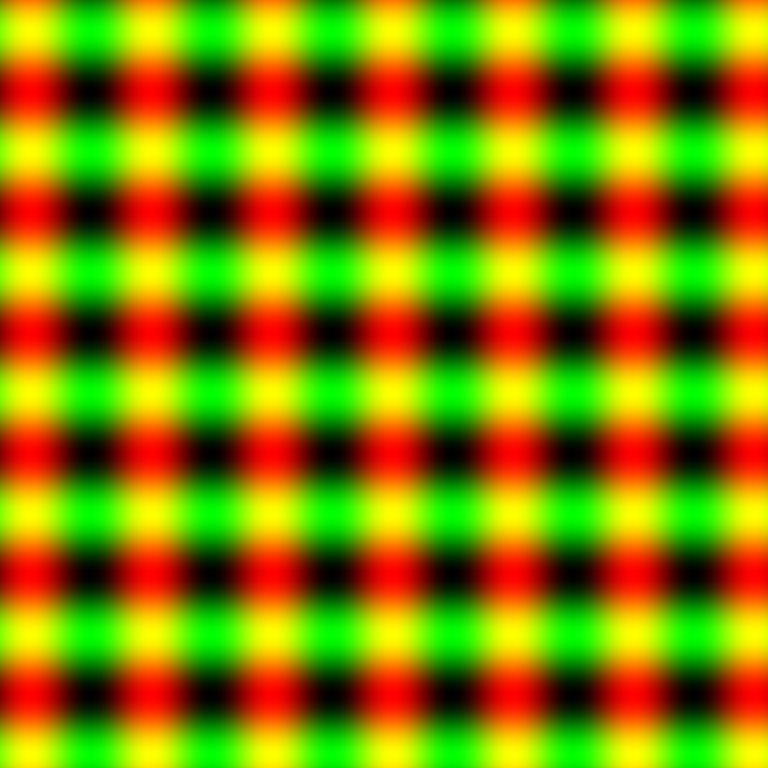
Reproduce this pattern procedurally as a WebGL 1 fragment shader.

```glsl
precision highp float;
// Soft plaid of crossed sine bands: red columns and green rows that add up to yellow.

uniform vec2 u_resolution;

const float TAU = 6.28319;
const vec2 REPEATS = vec2(6.3662, 6.3662);   // bands across and down the canvas
const vec2 PHASE = vec2(0.0, -0.06);         // radians, from the left and top edges
const vec3 COLUMN_COLOR = vec3(1.0, 0.0, 0.0);
const vec3 ROW_COLOR = vec3(0.0, 1.0, 0.0);

// Smooth band strength from 0 to 1 along each axis
vec2 sineBands(vec2 p) {
    return 0.5 + 0.5 * sin(TAU * REPEATS * p + PHASE);
}

void main() {
    vec2 uv = gl_FragCoord.xy / u_resolution;

    // Rows are measured downward from the top edge
    vec2 band = sineBands(vec2(uv.x, 1.0 - uv.y));

    // Additive mix of both band directions
    vec3 color = COLUMN_COLOR * band.x + ROW_COLOR * band.y;
    gl_FragColor = vec4(color, 1.0);
}
```
